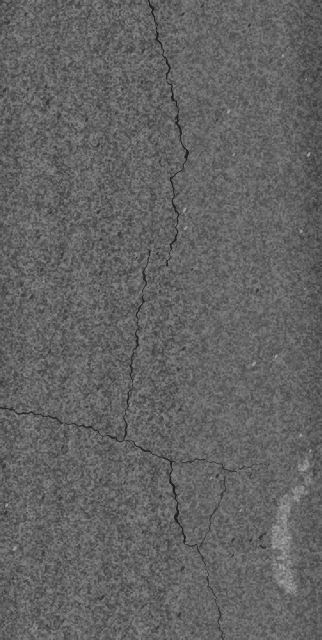
Give the GLSL for this texture, as a Shadertoy shader.

```glsl
#define BASE_TONE 0.388
#define CRACK_TONE 0.11
#define SCUFF_TONE 0.56
#define FINE_GRAIN 360.0
#define COARSE_GRAIN 190.0
#define FINE_CONTRAST 0.165
#define COARSE_CONTRAST 0.095
#define PIT_CELLS 34.0
#define CHIP_CELLS 26.0
#define WANDER 0.0022

vec2 hash2(vec2 p) {
    vec3 q = fract(p.xyx * vec3(0.1031, 0.1030, 0.0973));
    q += dot(q, q.yzx + 33.33);
    return fract((q.xx + q.yz) * q.zy);
}

// Soft cellular noise: each jittered cell has its own tone
float cellTone(vec2 p) {
    vec2 cell = floor(p), f = fract(p);
    float sum = 0.0, total = 0.0;
    for (int j = -1; j <= 1; j++)
    for (int i = -1; i <= 1; i++) {
        vec2 o = vec2(i, j);
        vec2 d = o + 0.15 + 0.7 * hash2(cell + o) - f;
        float w = exp(-9.0 * dot(d, d));
        sum += w * hash2(cell + o + 71.0).x;
        total += w;
    }
    return sum / total;
}

// Sparse irregular specks, at most one per grid cell
float specks(vec2 p, float cells, float chance, float size, float soft) {
    vec2 q = p * cells, cell = floor(q);
    vec2 h = hash2(cell + 13.0), r = hash2(cell + 47.0);
    vec2 d = (fract(q) - 0.2 - 0.6 * h) / cells;
    d.x += d.y * (r.x - 0.5);
    float radius = size * (0.4 + 0.6 * r.y);
    float speck = 1.0 - smoothstep(radius - soft, radius + soft, length(d * vec2(1.2, 0.8)));
    return speck * step(r.x, chance);
}

// Bowed, wandering line from a to b
float crack(vec2 p, vec2 a, vec2 b, float bow, float width, float soft) {
    vec2 dir = normalize(b - a);
    float len = length(b - a);
    float along = dot(p - a, dir);
    float across = dot(p - a, vec2(-dir.y, dir.x));
    float k = clamp(along / len, 0.0, 1.0);
    float phase = 40.0 * (a.x + a.y);
    float wave = sin(along * 85.0 + phase) + 0.7 * sin(along * 193.0 + 2.0 * phase)
               + 0.45 * sin(along * 457.0 + phase);
    across -= bow * 4.0 * k * (1.0 - k) + WANDER * wave * smoothstep(0.0, 0.1, k * (1.0 - k));
    float d = length(vec2(across, along - k * len));
    float w = width * (0.85 + 0.35 * sin(along * 131.0 + phase));
    return 1.0 - smoothstep(w - soft, w + soft, d);
}

float cracks(vec2 p, float soft) {
    // Upper crack
    float c = crack(p, vec2(0.230, 1.005), vec2(0.283, 0.785), 0.004, 0.0014, soft);
    c = max(c, crack(p, vec2(0.283, 0.785), vec2(0.266, 0.720), 0.014, 0.0013, soft));
    c = max(c, crack(p, vec2(0.266, 0.720), vec2(0.260, 0.586), 0.013, 0.0013, soft));
    c = max(c, 0.4 * crack(p, vec2(0.261, 0.780), vec2(0.264, 0.720), -0.002, 0.0009, soft));
    // Middle crack
    c = max(c, 0.5 * crack(p, vec2(0.250, 0.612), vec2(0.234, 0.608), 0.002, 0.0009, soft));
    c = max(c, 0.9 * crack(p, vec2(0.234, 0.608), vec2(0.194, 0.313), -0.003, 0.0012, soft));
    // Cross crack
    c = max(c, 0.9 * crack(p, vec2(-0.005, 0.363), vec2(0.267, 0.279), 0.011, 0.0012, soft));
    c = max(c, 0.7 * crack(p, vec2(0.267, 0.279), vec2(0.368, 0.263), 0.008, 0.0010, soft));
    c = max(c, 0.5 * crack(p, vec2(0.368, 0.263), vec2(0.420, 0.275), 0.002, 0.0009, soft));
    // Lower branches
    c = max(c, crack(p, vec2(0.267, 0.279), vec2(0.289, 0.153), -0.004, 0.0018, soft));
    c = max(c, 0.8 * crack(p, vec2(0.289, 0.153), vec2(0.307, 0.147), -0.002, 0.0011, soft));
    c = max(c, 0.7 * crack(p, vec2(0.307, 0.147), vec2(0.349, -0.005), 0.006, 0.0011, soft));
    return max(c, 0.6 * crack(p, vec2(0.352, 0.255), vec2(0.312, 0.147), 0.005, 0.0010, soft));
}

void mainImage(out vec4 fragColor, in vec2 fragCoord) {
    vec2 p = fragCoord / iResolution.y;
    float soft = max(0.0009, 0.6 / iResolution.y);
    float mottle = cellTone(p * 120.0);
    float blotch = cellTone(p * 42.0 + 9.0);

    // Broad vertical bands, darker towards both sides
    float x = p.x + 0.004 * sin(p.y * 9.0) + 0.002 * sin(p.y * 23.0);
    float smoothSide = smoothstep(0.26, 0.31, x);
    float bands = 0.009 * sin(x * 78.0 + 4.0) + 0.007 * sin(x * 176.0) + 0.004 * sin(x * 391.0);
    float tone = BASE_TONE + bands * mix(1.0, 0.4, smoothSide) + 0.010 * smoothSide;
    tone -= 0.075 * smoothstep(0.43, 0.51, x) * mix(0.4, 1.0, smoothstep(0.2, 0.7, p.y));
    tone -= 0.02 * (1.0 - smoothstep(0.0, 0.03, x));

    // Grain
    float grain = FINE_CONTRAST * (cellTone(p * FINE_GRAIN) - 0.5)
                + COARSE_CONTRAST * (cellTone(p * COARSE_GRAIN + 31.0) - 0.5);
    tone += grain * mix(1.08, 0.85, smoothSide) + 0.02 * (mottle - 0.5);

    // Pale worn patch near the lower right edge
    float axis = 0.440 + 0.038 * smoothstep(0.17, 0.27, p.y) + 0.012 * (1.0 - smoothstep(0.06, 0.14, p.y));
    float worn = exp(-pow((p.x - axis) / 0.023, 2.0));
    worn *= smoothstep(0.02, 0.10, p.y) * (1.0 - smoothstep(0.25, 0.33, p.y));
    float scuff = smoothstep(0.38, 0.80, worn * (0.25 + 0.55 * blotch + 0.45 * mottle));
    tone = mix(tone, SCUFF_TONE + 1.2 * grain, 0.8 * scuff);

    // Pits, chips and one broken hollow
    tone = mix(tone, 0.19, 0.8 * specks(p, PIT_CELLS, mix(0.20, 0.07, smoothSide), 0.0034, soft));
    float chipChance = 0.025 + 0.28 * smoothstep(0.42, 0.49, p.x);
    tone = mix(tone, 0.66, 0.8 * specks(p + 5.0, CHIP_CELLS, chipChance, 0.0032, soft));
    float rim = abs(length(p - vec2(0.414, 0.154)) - 0.008 - 0.006 * (mottle - 0.5));
    tone = mix(tone, 0.20, (1.0 - smoothstep(0.0005, 0.0035, rim)) * smoothstep(0.25, 0.6, mottle));

    // Cracks with a jagged edge
    vec2 jag = 0.003 * (vec2(mottle, cellTone(p * 120.0 + 57.0)) - 0.5);
    tone = mix(tone, CRACK_TONE, 0.92 * cracks(p + jag, soft));
    fragColor = vec4(vec3(clamp(tone, 0.0, 1.0)), 1.0);
}
```
